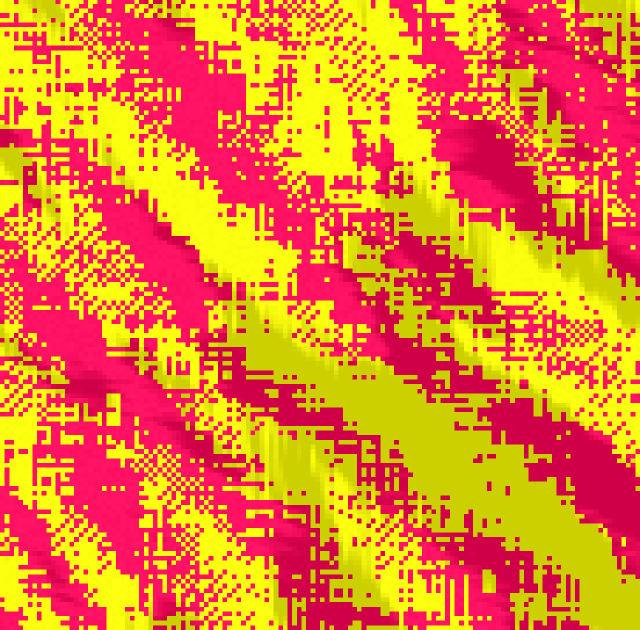
Reproduce this pattern procedurally as a Shadertoy shader.

```glsl
float hash(vec2 p) {
    uvec2 q = uvec2(ivec2(p) + 4096) * uvec2(1597u, 3812u) + uvec2(71u, 293u);
    uint n = (q.x ^ (q.y << 7)) * 747796u + 28913u;
    n = ((n >> 15) ^ n) * 277803u;
    n = ((n >> 13) ^ n) * 668265u;
    return float((n >> 8) & 65535u) / 65535.0;
}

float noise(vec2 p) {
    vec2 i = floor(p), f = fract(p);
    f *= f * (3.0 - 2.0 * f);
    return mix(mix(hash(i), hash(i + vec2(1, 0)), f.x),
               mix(hash(i + vec2(0, 1)), hash(i + vec2(1, 1)), f.x), f.y);
}

vec3 cellColor(vec2 cell) {
    // Coordinates along and across the falling diagonal bands
    vec2 p = cell / 138.0;
    vec2 band = vec2(dot(p, vec2(0.68, -0.73)), dot(p, vec2(0.73, 0.68)));
    band.y += 0.07 * (noise(p * 4.0 + 40.0) - 0.5);

    // Runs one cell wide: upright for yellow, level for pink
    float columnRun = noise(vec2(cell.x, cell.y / 8.0) + 300.0);
    float rowRun = noise(vec2(cell.x / 8.0, cell.y) + 700.0);

    // Shared light and shade, flat at both ends, darker to the lower right
    float light = 0.6 * noise(band * vec2(3.2, 10.0) + 17.0)
                + 0.4 * noise(band * vec2(6.0, 22.0) + 83.0);
    light -= 0.16 * smoothstep(0.55, 0.0, length((p - vec2(0.68, 0.38)) * vec2(1.0, 1.2))) - 0.03;

    // Diagonal bands with ragged edges
    float wave = sin(6.2832 * (5.6 * band.y + 0.8 * noise(band * vec2(2.5, 4.0) + 5.0)));
    float field = 0.11 * wave + 0.34 * (noise(band * vec2(4.5, 13.0) + 61.0) - 0.5)
                + 0.26 * (noise(band * vec2(9.0, 27.0) + 95.0) - 0.5);
    field += 0.27 * (columnRun - 0.5) - 0.27 * (rowRun - 0.5);

    // Hatched, chequered and speckled patches, mostly where it is bright
    float patchy = smoothstep(0.42, 0.68, noise(band * vec2(7.0, 15.0) + 130.0));
    patchy *= 0.15 + 0.85 * smoothstep(0.4, 0.55, light);
    float hatch = mod(cell.x - cell.y, 3.0) < 1.0 ? -0.6 : 0.4;
    float checker = mod(cell.x + cell.y, 2.0) - 0.5;
    float weave = mix(hatch, checker, step(0.6, noise(p * 11.0 + 210.0)));
    float speckle = hash(cell + 900.0) - 0.5;
    field += patchy * (0.25 * weave + 0.2 * speckle) + 0.04 * speckle;
    bool yellow = field > 0.0;

    // Streaked shading: steep in yellow, shallow in pink
    float steep = noise(vec2(cell.x * 0.8 + cell.y * 0.12, cell.y / 13.0) + 410.0);
    float shallow = noise(vec2(cell.x / 13.0, cell.y * 0.6 + cell.x * 0.16) + 510.0);
    float streak = yellow ? 0.6 * steep + 0.4 * columnRun : 0.7 * shallow + 0.3 * rowRun;
    float tone = smoothstep(0.41, 0.54, light + 0.24 * (streak - 0.5));
    float grain = 0.03 * tone * (hash(cell + 1500.0) - 0.5);

    vec3 color = yellow ? mix(vec3(0.80, 0.81, 0.0), vec3(0.99, 1.0, 0.06), tone)
                        : mix(vec3(0.81, 0.0, 0.28), vec3(1.0, 0.07, 0.39), tone);
    return color + grain;
}

void mainImage(out vec4 fragColor, in vec2 fragCoord) {
    // Four samples per pixel smooth the cell edges
    vec3 color = vec3(0.0);
    for (int i = 0; i < 4; i++) {
        vec2 offset = vec2(i & 1, i >> 1) * 0.5 - 0.25;
        vec2 uv = (fragCoord + offset) / iResolution.x;
        color += cellColor(floor(uv * 138.0));
    }
    fragColor = vec4(color / 4.0, 1.0);
}
```
